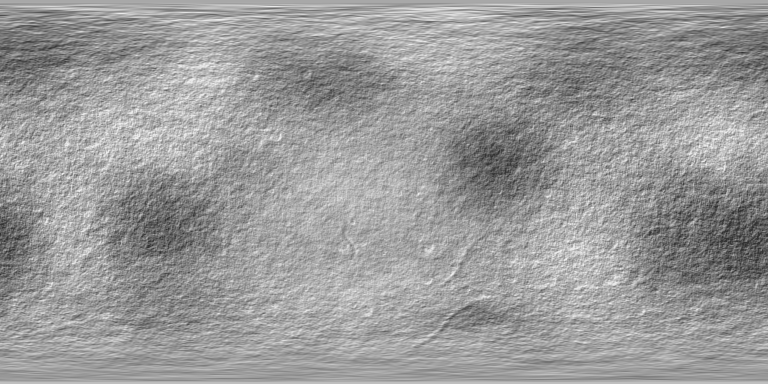
A WebGL 2 fragment shader for this texture:

```glsl
#version 300 es
precision highp float;
// Grey equirectangular map of a rugged moon: dark plains, bright highlands, craters, polar streaks.
uniform vec2 u_resolution;
out vec4 fragColor;

const float PI = 3.14159265;

// Integer hash giving a vector in -1..1
vec3 hash3(ivec3 cell) {
  uvec3 v = uvec3(cell + 4096) * 1664525u + 1013904223u;
  v.x += v.y * v.z; v.y += v.z * v.x; v.z += v.x * v.y;
  v ^= v >> 16u;
  v.x += v.y * v.z; v.y += v.z * v.x; v.z += v.x * v.y;
  return vec3(v >> 8u) / 8388608.0 - 1.0;
}

float corner(ivec3 cell, vec3 f, ivec3 o) {
  return dot(hash3(cell + o), f - vec3(o));
}

float gradientNoise(vec3 q) {
  ivec3 c = ivec3(floor(q));
  vec3 f = fract(q);
  vec3 w = f * f * f * (f * (f * 6.0 - 15.0) + 10.0);
  vec2 near = mix(vec2(corner(c, f, ivec3(0, 0, 0)), corner(c, f, ivec3(0, 1, 0))),
                  vec2(corner(c, f, ivec3(1, 0, 0)), corner(c, f, ivec3(1, 1, 0))), w.x);
  vec2 far = mix(vec2(corner(c, f, ivec3(0, 0, 1)), corner(c, f, ivec3(0, 1, 1))),
                 vec2(corner(c, f, ivec3(1, 0, 1)), corner(c, f, ivec3(1, 1, 1))), w.x);
  vec2 m = mix(near, far, w.z);
  return mix(m.x, m.y, w.y);
}

float fbm(vec3 q, int octaves, float gain) {
  float sum = 0.0, amp = 0.5;
  for (int i = 0; i < octaves; i++) {
    sum += amp * gradientNoise(q);
    q = q * 2.03 + 7.1;
    amp *= gain;
  }
  return sum;
}

// Map position (0..2, 0..1) to a point on the unit sphere
vec3 onSphere(vec2 p) {
  float lon = p.x * PI, lat = (p.y - 0.5) * PI;
  return vec3(cos(lat) * cos(lon), sin(lat), cos(lat) * sin(lon));
}

// Soft elliptical region that wraps around the map
float region(vec2 p, vec2 centre, vec2 radius) {
  vec2 d = abs(p - centre);
  d.x = min(d.x, 2.0 - d.x);
  d /= radius;
  return exp(-pow(dot(d, d), 1.3));
}

// Bright and dark flanks of a wavering ridge between two points
float ridge(vec2 p, vec2 a, vec2 b, float width) {
  vec2 ab = b - a;
  float t = clamp(dot(p - a, ab) / dot(ab, ab), 0.0, 1.0);
  vec2 side = normalize(vec2(-ab.y, ab.x));
  float s = dot(p - a, side) + 0.008 * sin(t * 7.0);
  float along = dot(p - a - ab * t, normalize(ab)) / width;
  s /= width;
  return s * exp(-s * s - along * along);
}

// Scattered craters: lit rim and shaded floor
float craters(vec2 p, float scale, float density) {
  vec2 g = p * scale;
  vec3 h = hash3(ivec3(floor(g), int(scale)));
  vec2 d = fract(g) - 0.5 - 0.2 * h.xy;
  float r = 0.14 + 0.07 * h.x * h.y, len = length(d);
  float rim = exp(-pow((len - r) / 0.05, 2.0));
  float slope = dot(d, vec2(0.6, -0.8)) / r;
  return step(h.z, density * 2.0 - 1.0) * rim * (0.35 + 0.8 * slope);
}

float darkPlains(vec2 p) {
  float d = 0.27 * region(p, vec2(1.30, 0.57), vec2(0.15, 0.13));
  d += 0.24 * region(p, vec2(0.42, 0.41), vec2(0.16, 0.13));
  d += 0.23 * region(p, vec2(1.83, 0.38), vec2(0.20, 0.18));
  d += 0.18 * region(p, vec2(0.87, 0.79), vec2(0.19, 0.09));
  d += 0.17 * region(p, vec2(1.51, 0.81), vec2(0.18, 0.12));
  d += 0.16 * region(p, vec2(0.00, 0.36), vec2(0.11, 0.15));
  d += 0.17 * region(p, vec2(1.90, 0.87), vec2(0.22, 0.09));
  d += 0.12 * region(p, vec2(0.24, 0.88), vec2(0.26, 0.07));
  d += 0.10 * region(p, vec2(0.08, 0.78), vec2(0.14, 0.10));
  d += 0.08 * region(p, vec2(0.64, 0.56), vec2(0.09, 0.09));
  d += 0.10 * region(p, vec2(0.42, 0.19), vec2(0.20, 0.08));
  return d + 0.14 * region(p, vec2(1.25, 0.17), vec2(0.17, 0.05));
}

float brightHighlands(vec2 p) {
  float b = 0.10 * region(p, vec2(0.50, 0.82), vec2(0.12, 0.09));
  b += 0.09 * region(p, vec2(0.38, 0.65), vec2(0.25, 0.10));
  b += 0.11 * region(p, vec2(1.87, 0.63), vec2(0.13, 0.08));
  b += 0.09 * region(p, vec2(1.52, 0.34), vec2(0.14, 0.15));
  b += 0.06 * region(p, vec2(0.90, 0.50), vec2(0.20, 0.10));
  b += 0.07 * region(p, vec2(0.20, 0.42), vec2(0.09, 0.13));
  b += 0.06 * region(p, vec2(0.93, 0.23), vec2(0.22, 0.08));
  return b + 0.07 * region(p, vec2(1.12, 0.87), vec2(0.25, 0.07));
}

void main() {
  vec2 uv = gl_FragCoord.xy / u_resolution;
  vec2 p = uv * vec2(2.0, 1.0);
  vec3 q = onSphere(p);

  // Broad tones with ragged borders
  vec2 warped = p + 0.07 * vec2(fbm(q * 5.0, 3, 0.6), fbm(q * 5.0 + 19.0, 3, 0.6));
  float plains = darkPlains(warped);
  float tone = 0.645 - plains + brightHighlands(warped) + 0.13 * fbm(q * 6.0 + 3.0, 4, 0.65);

  // Relief lit from the upper left, calmer in the middle and far south
  vec2 toLight = vec2(-0.0026, 0.0032);
  float relief = fbm(q * 11.0, 4, 0.72) - fbm(onSphere(p + toLight) * 11.0, 4, 0.72);
  float calm = 0.35 * region(p, vec2(0.95, 0.45), vec2(0.4, 0.3));
  float south = 1.0 - smoothstep(0.03, 0.13, p.y);
  float north = smoothstep(0.91, 0.96, p.y);
  tone += relief * (0.85 - calm - 0.35 * south + 0.25 * north);
  tone += 0.24 * north * fbm(q * vec3(14.0, 60.0, 14.0), 2, 0.5) - 0.03 * south;

  // Craters and ridges
  float midLatitudes = smoothstep(0.08, 0.2, p.y) * (1.0 - smoothstep(0.8, 0.9, p.y));
  tone += midLatitudes * (0.16 * craters(p, 13.0, 0.3) + 0.14 * craters(p + 0.31, 24.0, 0.2));
  tone += 0.30 * ridge(p, vec2(1.08, 0.10), vec2(1.26, 0.23), 0.007);
  tone += 0.20 * ridge(p, vec2(1.15, 0.26), vec2(1.27, 0.40), 0.006);
  tone -= 0.18 * ridge(p, vec2(0.92, 0.33), vec2(0.90, 0.42), 0.006);

  // Plain caps at both edges
  tone = mix(tone, 0.66, smoothstep(0.985, 0.995, p.y));
  tone = mix(tone, 0.75, 1.0 - smoothstep(0.003, 0.009, p.y));
  fragColor = vec4(vec3(clamp(tone, 0.2, 0.92)), 1.0);
}
```
